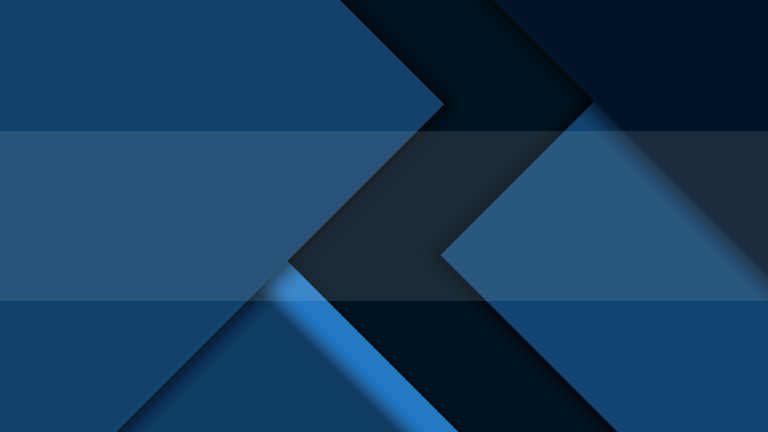
This background is drawn by a Shadertoy shader. Its source:

```glsl
// Signed distance to the corner where two perpendicular half-planes meet
float corner(float a, float b) {
    return length(max(vec2(a, b), 0.0)) + min(max(a, b), 0.0);
}

// Lays a flat sheet over the colour below, with a soft shadow around it
vec3 sheet(vec3 below, vec3 paint, float dist, float shadow, float blur) {
    float pixel = 0.7 / iResolution.y;
    below *= 1.0 - shadow * (1.0 - smoothstep(-blur, blur, dist));
    return mix(paint, below, smoothstep(-pixel, pixel, dist));
}

void mainImage(out vec4 fragColor, in vec2 fragCoord) {
    vec2 p = fragCoord / iResolution.y;
    p.x += 0.5 * (16.0 / 9.0 - iResolution.x / iResolution.y);

    // Axes across the two diagonal edge directions
    float across = (p.x + p.y) * 0.70711;
    float down = (p.x - p.y) * 0.70711;

    vec3 color = vec3(0.0, 0.082, 0.137);

    // Bright stripe and the dim blue sheet covering its lower side
    color = sheet(color, vec3(0.141, 0.475, 0.765), across - 0.7505, 0.6, 0.045);
    color = sheet(color, vec3(0.055, 0.235, 0.395), across - 0.6480, 1.1, 0.060);

    // Right panel, pointing left
    float rightPanel = corner(0.4314 - down, 1.0107 - across);
    color = sheet(color, vec3(0.063, 0.267, 0.447), rightPanel, 1.2, 0.055);

    // Left panel, pointing right
    float leftPanel = corner(down - 0.1907, across - 1.2636);
    color = sheet(color, vec3(0.063, 0.257, 0.418), leftPanel, 1.1, 0.060);

    // Dark upper right corner
    color = sheet(color, vec3(0.0, 0.078, 0.157), 1.5141 - across, 1.1, 0.065);

    // Translucent horizontal band
    float edge = 0.5 / iResolution.y;
    float band = 1.0 - smoothstep(-edge, edge, abs(p.y - 0.5) - 0.1968);
    color = mix(color, vec3(1.0), 0.1 * band);

    fragColor = vec4(color, 1.0);
}
```
